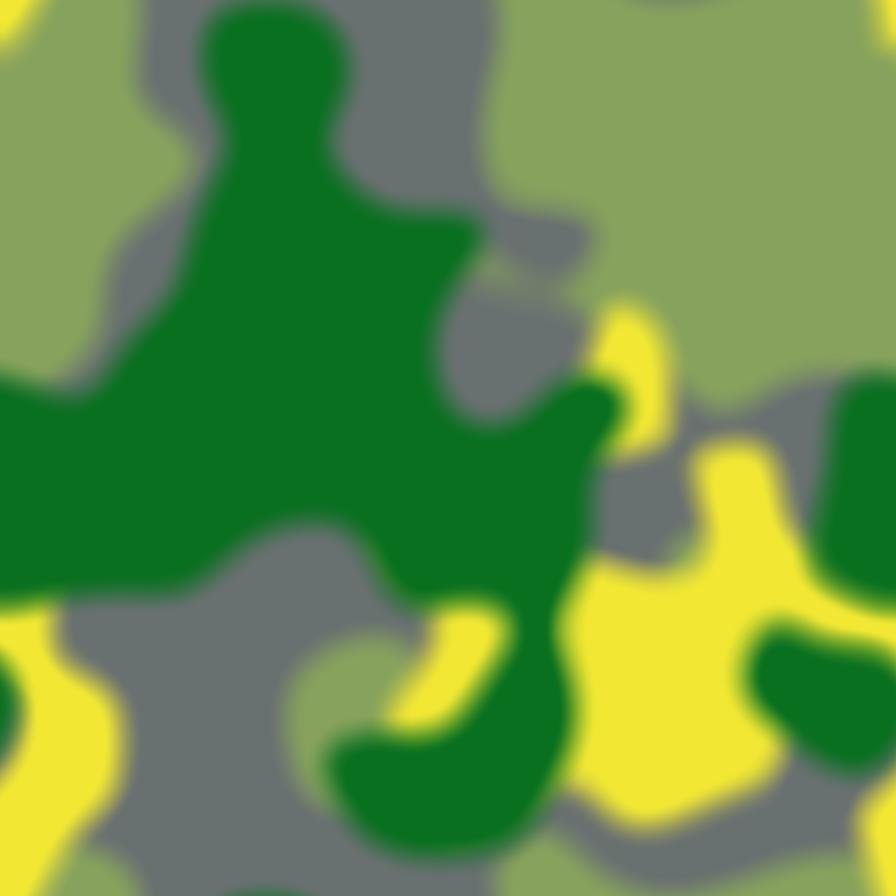
Give the GLSL for this pattern, as a WebGL 2 fragment shader.

```glsl
#version 300 es
precision highp float;

uniform vec2 u_resolution;
out vec4 outColor;

const float TAU = 6.2831853;
const int MAX_FREQ = 6;

const vec3 SAGE = vec3(0.53, 0.635, 0.36);
const vec3 GREY = vec3(0.41, 0.44, 0.44);
const vec3 YELLOW = vec3(0.95, 0.91, 0.20);
const vec3 GREEN = vec3(0.035, 0.44, 0.125);

float hash(vec3 p) {
    p = fract(p * vec3(0.1031, 0.1130, 0.0973));
    p += dot(p, p.yzx + 33.33);
    return fract((p.x + p.y) * p.z);
}

// Sum of whole-period waves with unit variance: xy = slope, z = height
vec3 waveField(vec2 p, float falloff, float seed) {
    vec3 sum = vec3(0.0);
    float variance = 0.0;
    for (int y = 0; y <= MAX_FREQ; y++) {
        for (int x = -MAX_FREQ; x <= MAX_FREQ; x++) {
            vec2 freq = vec2(x, y);
            float len = length(freq);
            if ((y == 0 && x <= 0) || len > float(MAX_FREQ)) continue;
            float amp = pow(len, -falloff);
            float phase = TAU * (dot(freq, p) + hash(vec3(freq + 17.0, seed)));
            sum += amp * vec3(-TAU * freq * sin(phase), cos(phase));
            variance += 0.5 * amp * amp;
        }
    }
    return sum * inversesqrt(variance);
}

// Coverage of the area above a level, with an edge of even softness
float patchMask(vec2 p, float level, float falloff, float softness, float seed) {
    vec3 field = waveField(p, falloff, seed);
    float minSlope = 3.0;
    float dist = (field.z - level) / length(vec3(field.xy, minSlope));
    return smoothstep(-softness, softness, dist);
}

void main() {
    vec2 p = gl_FragCoord.xy / min(u_resolution.x, u_resolution.y);
    float softness = 0.024;

    // Paint layers from back to front
    vec3 color = SAGE;
    color = mix(color, GREY, patchMask(p, -0.38, 1.6, softness, 11.0));
    color = mix(color, YELLOW, patchMask(p, 0.76, 1.4, softness, 37.0));
    color = mix(color, GREEN, patchMask(p, 0.46, 1.6, softness, 73.0));

    outColor = vec4(color, 1.0);
}
```
